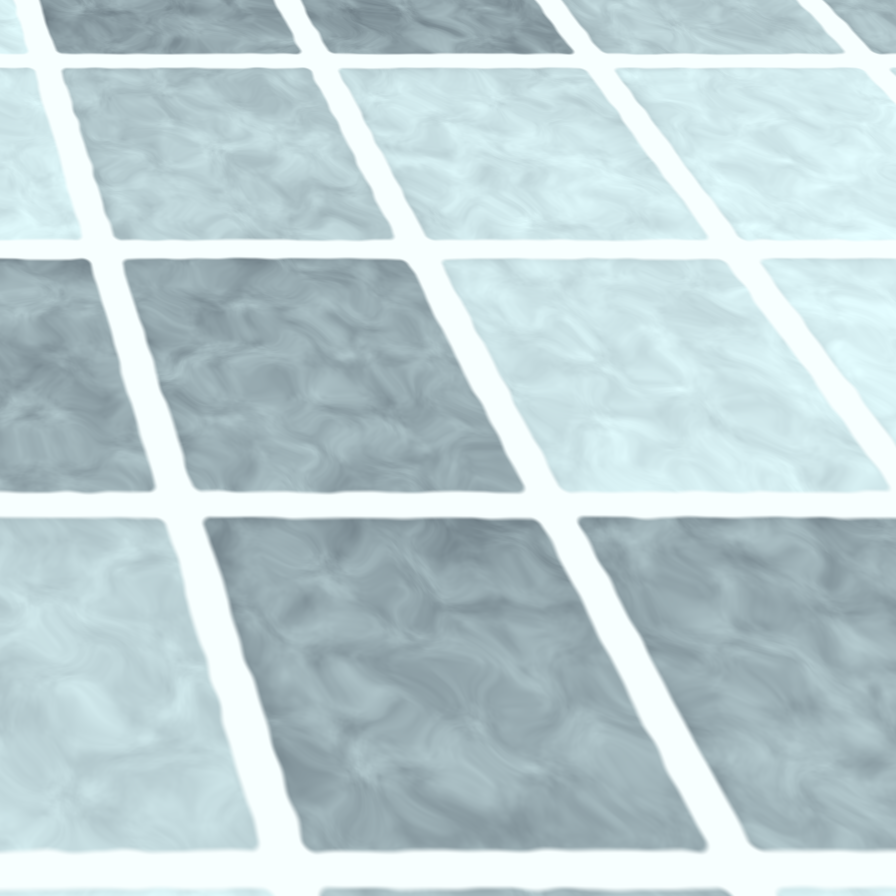
This texture is drawn by a WebGL 2 fragment shader. Its source:

```glsl
#version 300 es
precision highp float;
// Pale mottled floor tiles with white grout, receding in perspective.
// The canvas is projected onto a floor plane with a tile on each unit cell;
// each tile has its own shade, warped noise clouds and a soft rounded edge.

uniform vec2 u_resolution;
out vec4 fragColor;

// Perspective, in canvas units
const vec2 VANISHING = vec2(-0.374, 2.331);
const float ROW_SCALE = 10.703;
const float ROW_ORIGIN = 7.65;
const float COLUMN_STEP = 0.219;
const float COLUMN_ORIGIN = 0.303;

// Tile shape, in tile units
const vec2 HALF_GROUT = vec2(0.050, 0.043);
const float CORNER = 0.025;
const float EDGE_SOFTNESS = 0.009;
const float EDGE_WOBBLE = 0.010;

// Surface
const vec3 TILE_DARK = vec3(0.47, 0.535, 0.565);
const vec3 TILE_LIGHT = vec3(0.875, 0.975, 0.985);
const vec3 GROUT = vec3(0.97, 1.0, 1.0);
const float MOTTLE_SCALE = 13.0;
const float MOTTLE_DARK = 0.72;
const float MOTTLE_LIGHT = 0.34;
const float TILE_GRADIENT = 0.12;
const float EDGE_SHADE = 0.14;

// Lightness of the tiles, far row first, left to right
const int COLUMNS = 5;
const int ROWS = 5;
const float SHADES[25] = float[25](
    0.90, 0.22, 0.22, 0.58, 0.42,
    0.90, 0.58, 0.80, 0.93, 0.92,
    0.28, 0.30, 0.85, 0.97, 1.00,
    0.67, 0.28, 0.36, 0.50, 0.50,
    1.00, 0.60, 1.00, 1.00, 1.00);

float hash(vec2 p) {
    return fract(sin(dot(p, vec2(127.1, 311.7))) * 43758.5453);
}

float noise(vec2 p) {
    vec2 i = floor(p);
    vec2 f = fract(p);
    f = f * f * (3.0 - 2.0 * f);
    float near = mix(hash(i), hash(i + vec2(1, 0)), f.x);
    float far = mix(hash(i + vec2(0, 1)), hash(i + vec2(1, 1)), f.x);
    return mix(near, far, f.y);
}

// Layered noise, centred on zero
float clouds(vec2 p) {
    float sum = 0.0;
    float gain = 0.5;
    for (int i = 0; i < 4; i++) {
        sum += gain * (noise(p) - 0.5);
        p = mat2(0.8, 0.6, -0.6, 0.8) * p * 1.9 + 7.3;
        gain *= 0.52;
    }
    return sum;
}

// Canvas point to floor: x counts columns, y counts rows toward the viewer
vec2 floorPlane(vec2 p) {
    float drop = VANISHING.y - p.y;
    float column = ((p.x - VANISHING.x) / drop - COLUMN_ORIGIN) / COLUMN_STEP;
    return vec2(column, ROW_ORIGIN - ROW_SCALE / drop);
}

float roundedBox(vec2 p, vec2 halfSize) {
    vec2 q = abs(p) - halfSize + CORNER;
    return length(max(q, 0.0)) + min(max(q.x, q.y), 0.0) - CORNER;
}

float tileShade(vec2 cell) {
    ivec2 id = clamp(ivec2(cell) + 1, ivec2(0), ivec2(COLUMNS - 1, ROWS - 1));
    return SHADES[id.y * COLUMNS + id.x];
}

void main() {
    vec2 plane = floorPlane(gl_FragCoord.xy / u_resolution);
    vec2 cell = floor(plane);
    vec2 local = plane - cell - 0.5;

    // Tile outline with slightly worn edges
    float wobble = EDGE_WOBBLE * (noise(plane * 17.0) - 0.5);
    float edge = roundedBox(local, 0.5 - HALF_GROUT) + wobble;
    vec2 footprint = fwidth(plane);
    float soft = max(EDGE_SOFTNESS, 0.7 * max(footprint.x, footprint.y));
    float tile = 1.0 - smoothstep(-soft, soft, edge);

    // Cloudy mottling, offset per tile and calmer on light tiles
    float shade = tileShade(cell);
    vec2 grain = plane * MOTTLE_SCALE + 31.0 * hash(cell);
    grain += 1.6 * vec2(noise(grain * 0.7), noise(grain * 0.7 + 19.0));
    float mottle = clouds(grain) + 0.3 * (noise(plane * 4.0 + 5.0) - 0.5);
    float tone = shade + mottle * mix(MOTTLE_DARK, MOTTLE_LIGHT, shade);

    // Lighter toward the viewer, darker along the far and left edges
    tone += TILE_GRADIENT * (1.0 - 0.6 * shade) * (local.y + 0.3 * local.x);
    vec2 inset = max(local + 0.5 - HALF_GROUT, 0.0);
    tone -= EDGE_SHADE * exp(-45.0 * min(inset.x, inset.y));

    vec3 surface = mix(TILE_DARK, TILE_LIGHT, clamp(tone, -0.1, 1.06));
    fragColor = vec4(mix(GROUT, surface, tile), 1.0);
}
```
